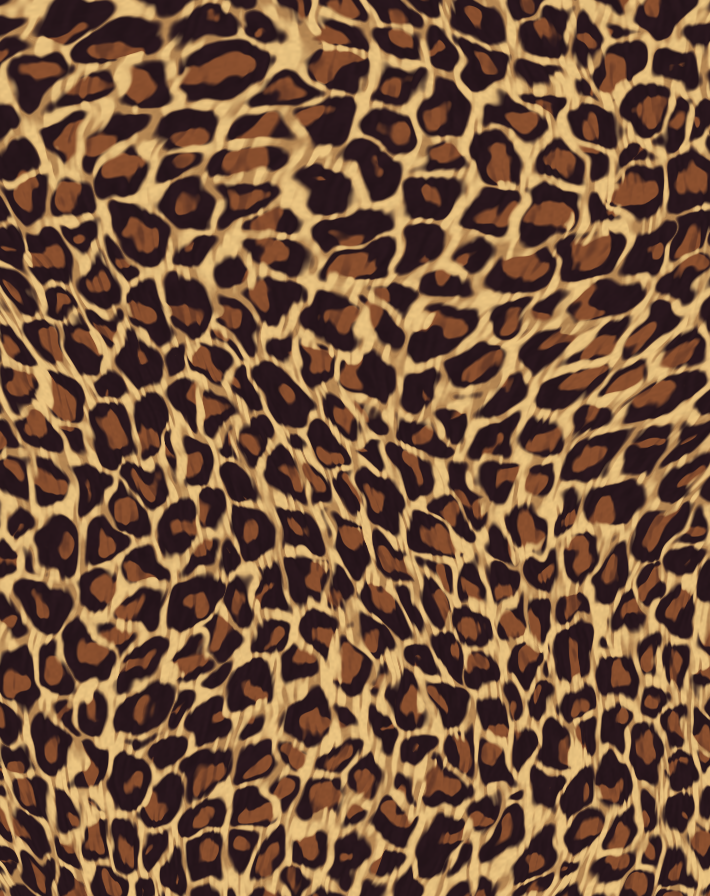
A Shadertoy shader for this texture:

```glsl
#define SPOTS_HIGH 20.5
#define JITTER 0.8
#define SIZE_SPREAD 0.36
#define ROUNDING 15.0
#define GAP 0.085
#define EDGE_SOFT 0.045
#define LIGHT_GOLD vec3(0.91, 0.76, 0.50)
#define DARK_GOLD vec3(0.70, 0.52, 0.32)
#define BROWN vec3(0.54, 0.31, 0.18)
#define DARK_BROWN vec3(0.36, 0.20, 0.14)
#define BLACK vec3(0.15, 0.085, 0.105)

vec3 hash3(vec2 p) {
    vec3 q = fract(p.xyx * vec3(0.1031, 0.1030, 0.0973));
    q += dot(q, q.yxz + 33.33);
    return fract((q.xxy + q.yzz) * q.zyx);
}

float noise(vec2 p) {
    vec2 cell = floor(p), f = fract(p);
    f = f * f * (3.0 - 2.0 * f);
    float low = mix(hash3(cell).x, hash3(cell + vec2(1, 0)).x, f.x);
    float high = mix(hash3(cell + vec2(0, 1)).x, hash3(cell + vec2(1, 1)).x, f.x);
    return mix(low, high, f.y);
}

// Bends the plane so spots and hairs lean with the coat
vec2 coatFlow(vec2 p) {
    vec2 c = p - vec2(8.0, 10.0);
    p.x += 0.7 * sin(p.y * 0.45 + p.x * 0.3) - 0.028 * c.x * c.y;
    p.y += 0.5 * sin(p.x * 0.6 + 1.0);
    return p * vec2(1.04, 0.96) + 40.0;
}

// Offset to a spot centre in xy, squared size in z
vec3 spotSite(vec2 cell, vec2 p) {
    vec3 h = hash3(cell);
    return vec3(cell + 0.5 + JITTER * (h.xy - 0.5) - p, SIZE_SPREAD * h.z);
}

// Distance inward from the rounded border of the weighted cell holding p
float spotDistance(vec2 p, out vec2 id, out vec3 site) {
    vec2 base = floor(p);
    float best = 1e3;
    for (int k = 0; k < 25; k++) {
        vec2 cell = base + vec2(k % 5, k / 5) - 2.0;
        vec3 s = spotSite(cell, p);
        float power = dot(s.xy, s.xy) - s.z;
        if (power < best) {
            best = power;
            id = cell;
            site = s;
        }
    }
    float sum = 1e-6;
    for (int k = 0; k < 25; k++) {
        vec2 cell = base + vec2(k % 5, k / 5) - 2.0;
        if (cell == id) continue;
        vec3 s = spotSite(cell, p);
        float border = (dot(s.xy, s.xy) - s.z - best) / (2.0 * length(s.xy - site.xy));
        sum += exp(-ROUNDING * border);
    }
    return -log(sum) / ROUNDING;
}

void mainImage(out vec4 fragColor, in vec2 fragCoord) {
    vec2 p = coatFlow(fragCoord / iResolution.y * SPOTS_HIGH);

    // Hair strands, fine and coarse
    vec2 strand = p + vec2(0.25 * noise(p * 1.7 + 5.0), 0.0);
    float fine = noise(strand * vec2(11.0, 2.8));
    float hair = 0.6 * fine + 0.4 * noise(strand * vec2(6.0, 2.0) + 70.0);
    float lumps = noise(p * 3.2 + 20.0);

    // Lumpy spots
    vec2 warp = vec2(noise(p * 2.1), noise(p * 2.1 + 31.0)) - 0.5;
    vec2 id;
    vec3 site;
    float spot = spotDistance(p + 0.38 * warp, id, site);
    spot -= GAP + 0.07 * (noise(p * 0.9 + 9.0) - 0.5);

    // Brown heart, drawn out to one side and sometimes through the rim
    vec3 trait = hash3(id + 17.0);
    float angle = 6.2832 * trait.x;
    vec2 side = vec2(cos(angle), sin(angle));
    float open = step(0.6, trait.y);
    float reach = mix(0.22 * trait.z, 0.5, open);
    vec2 fromHeart = -site.xy + 0.06 * side;
    float along = clamp(dot(fromHeart, side), 0.0, reach);
    float radius = mix(0.03, 0.21, smoothstep(0.02, 0.20, site.z));
    float heart = length(fromHeart - along * side) - radius;
    heart += 0.22 * (lumps - 0.5) + 0.13 * (hair - 0.5);
    float notch = open * smoothstep(0.08, -0.1, heart) * smoothstep(0.2, 0.5, along);
    spot += 0.12 * (hair - 0.5) + 0.08 * (lumps - 0.5) - 0.13 * notch;

    // Gold ground, darkened by strands and near the spots
    float shade = smoothstep(0.40, 0.74, hair) + 0.35 * smoothstep(-0.10, 0.0, spot);
    vec3 color = mix(LIGHT_GOLD, DARK_GOLD, min(shade, 1.0));

    // Black rims around the brown hearts
    vec3 brown = mix(BROWN, DARK_BROWN, 0.7 * smoothstep(0.48, 0.85, hair));
    float inHeart = smoothstep(EDGE_SOFT, -EDGE_SOFT, heart);
    vec3 fur = mix(BLACK * (0.9 + 0.2 * fine), brown, inHeart);
    color = mix(color, fur, smoothstep(-EDGE_SOFT, EDGE_SOFT, spot));

    // Weave grain
    color *= 0.97 + 0.06 * noise(p * 14.0);
    fragColor = vec4(color, 1.0);
}
```
